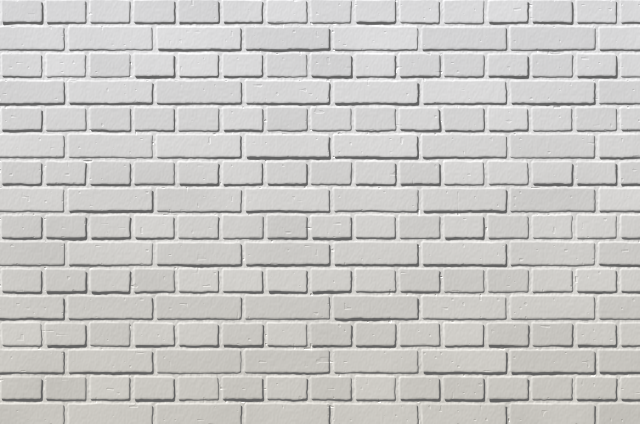
Give the GLSL for this texture, as a Shadertoy shader.

```glsl
// Lengths are fractions of the canvas height
const float HEADER_WIDTH = 0.1043;
const float COURSE_HEIGHT = 0.0635;
const float FIRST_BED_Y = 0.0537;
const float HEADER_JOINT_X = 0.1020;
const float STRETCHER_JOINT_X = 0.1550;
const float HALF_JOINT = 0.0050;
const float SIZE_JITTER = 0.0012;
const float CORNER_RADIUS = 0.0045;
const float RIM_WIDTH = 0.0045;
const vec2 SHADOW_REACH = vec2(-0.0032, 0.0052);
const vec2 TO_LIGHT = vec2(-0.50, 0.86);
const vec2 GRAIN_SCALE = vec2(230.0, 160.0);
const float BRICK_ROUGHNESS = 0.060;
const float MORTAR_ROUGHNESS = 0.16;
const float TONE_VARIATION = 0.035;
const vec3 PAINT_TOP = vec3(0.845, 0.845, 0.850);
const vec3 PAINT_BOTTOM = vec3(0.780, 0.770, 0.745);
const vec3 SHADOW_COLOR = vec3(0.36, 0.36, 0.36);

float hash(vec2 p) {
    vec3 q = fract(p.xyx * 0.1031);
    q += dot(q, q.yzx + 33.33);
    return fract((q.x + q.y) * q.z);
}

float noise(vec2 p) {
    vec2 i = floor(p), f = fract(p);
    f = f * f * (3.0 - 2.0 * f);
    return mix(mix(hash(i), hash(i + vec2(1, 0)), f.x),
               mix(hash(i + vec2(0, 1)), hash(i + vec2(1, 1)), f.x), f.y);
}

// Uneven, slightly crumbled outlines
vec2 wobble(vec2 p) {
    vec2 coarse = vec2(noise(p * 26.0), noise(p * 26.0 + 71.0)) - 0.5;
    vec2 fine = vec2(noise(p * 120.0 + 13.0), noise(p * 120.0 + 47.0)) - 0.5;
    return p + coarse * 0.0022 + fine * 0.0016;
}

// x: signed distance to the brick of this cell, y and z: its random values
vec3 brick(vec2 p) {
    float row = floor((p.y - FIRST_BED_Y) / COURSE_HEIGHT) + 1.0;
    bool stretcher = mod(row, 2.0) < 0.5;
    float width = stretcher ? 2.0 * HEADER_WIDTH : HEADER_WIDTH;
    float jointX = stretcher ? STRETCHER_JOINT_X : HEADER_JOINT_X;
    float column = floor((p.x - jointX) / width);
    vec2 id = vec2(column, row);
    vec2 rnd = vec2(hash(id + 7.0), hash(id + 53.0));
    vec2 center = vec2(jointX + (column + 0.5) * width,
                       FIRST_BED_Y + (row - 0.5) * COURSE_HEIGHT);
    vec2 halfSize = 0.5 * vec2(width, COURSE_HEIGHT) - HALF_JOINT - SIZE_JITTER * (rnd - 0.5);
    vec2 q = abs(p - center) - halfSize + CORNER_RADIUS;
    float d = length(max(q, 0.0)) + min(max(q.x, q.y), 0.0) - CORNER_RADIUS;
    return vec3(d, rnd);
}

// Paint grain with a few pits
float relief(vec2 p) {
    float grain = 0.6 * noise(p * GRAIN_SCALE) + 0.5 * noise(p * GRAIN_SCALE * 0.45 + 19.0);
    float pit = smoothstep(0.90, 0.98, noise(p * vec2(75.0, 95.0) + 5.0));
    return grain - 1.6 * pit;
}

void mainImage(out vec4 fragColor, in vec2 fragCoord) {
    vec2 p = fragCoord / iResolution.y;
    float aa = 0.75 / iResolution.y;
    vec2 w = wobble(p);
    vec3 here = brick(w);
    float inside = 1.0 - smoothstep(-aa, aa, here.x);

    // Painted base, cooler and lighter towards the top
    vec3 color = mix(PAINT_BOTTOM, PAINT_TOP, smoothstep(-0.1, 1.05, p.y));
    color += inside * TONE_VARIATION * (here.y - 0.5);
    color += 0.025 * (noise(p * 9.0) - 0.5) + 0.02 * (1.0 - inside);

    // Surface roughness lit from the upper left
    float emboss = relief(p) - relief(p + TO_LIGHT * 0.0028);
    color += emboss * mix(MORTAR_ROUGHNESS, BRICK_ROUGHNESS, inside);

    // Bright upper and left rims, dull lower and right rims
    float facing = (brick(w + TO_LIGHT * 0.002).x - here.x) / 0.002;
    float rim = 1.0 - smoothstep(0.0, RIM_WIDTH, abs(here.x + 0.0005));
    rim *= 0.65 + 0.6 * noise(p * 45.0);
    color += rim * (0.14 * max(facing, 0.0) + 0.11 * min(facing, 0.0));

    // Shadow cast into the joint, longer where a brick stands out
    float protrusion = 0.65 + 0.65 * brick(w + SHADOW_REACH).z;
    protrusion *= 0.75 + 0.5 * noise(p * 17.0 + 31.0);
    float caster = brick(w + SHADOW_REACH * protrusion).x;
    float shadow = (1.0 - inside) * (1.0 - smoothstep(-aa, aa, caster));
    shadow *= clamp(0.55 + 0.4 * protrusion, 0.0, 0.95);
    color = mix(color, SHADOW_COLOR, shadow);

    fragColor = vec4(clamp(color, 0.0, 1.0), 1.0);
}
```
